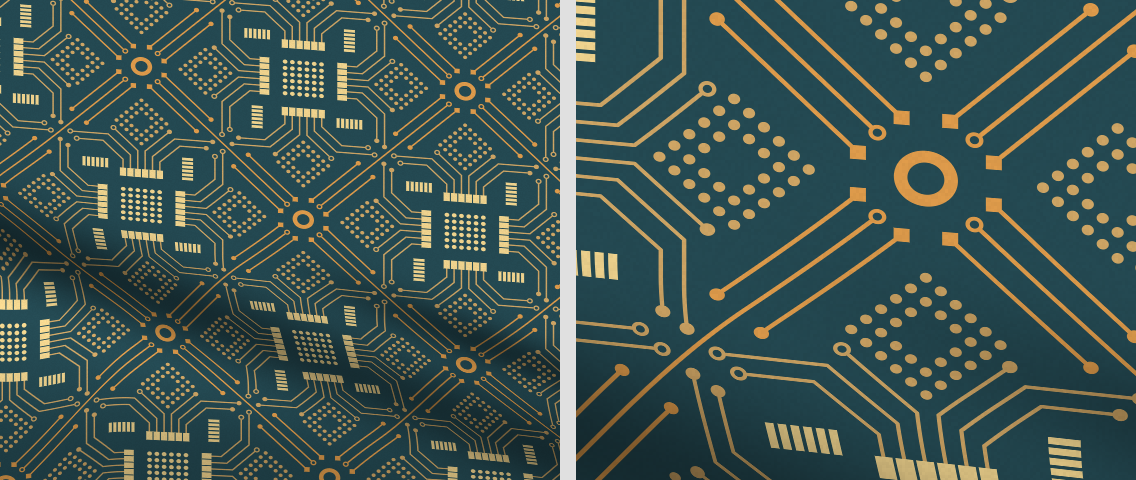
Left, the full canvas; right, a detail of the centre.
A Shadertoy shader for this pattern:

```glsl
float hash(vec2 p) {
    return fract(sin(dot(p, vec2(12.9898, 78.233))) * 43758.5453);
}

float segment(vec2 p, vec2 a, vec2 b) {
    vec2 pa = p - a, ba = b - a;
    return length(pa - ba * clamp(dot(pa, ba) / dot(ba, ba), 0.0, 1.0));
}

float box(vec2 p, vec2 halfSize) {
    vec2 d = abs(p) - halfSize;
    return length(max(d, 0.0)) + min(max(d.x, d.y), 0.0);
}

// Nearest centre in a row of six, in units of the spacing
vec2 nearestOfSix(vec2 q) {
    return clamp(floor(q) + 0.5, -2.5, 2.5);
}

float dotGrid(vec2 p, float spacing, float radius, bool hollow) {
    vec2 q = p / spacing;
    vec2 c = nearestOfSix(q);
    if (hollow && max(abs(c.x), abs(c.y)) < 1.0) return 1.0;
    return length(q - c) * spacing - radius;
}

// Ends a trace in an open via or a solid dot
float addTerminal(float trace, vec2 p, bool open) {
    float r = length(p);
    if (open) return min(max(trace, 0.014 - r), abs(r - 0.014) - 0.0045);
    return min(trace, r - 0.016);
}

float chipTraces(vec2 p, bool open) {
    float d = 1.0;
    for (int i = 0; i < 3; i++) {
        float k = float(i);
        float pinY = 0.0228 + 0.0455 * k;
        vec2 bend = vec2(0.40 - 0.035 * k, pinY);
        vec2 corner = vec2(0.55 - 0.048 * k, 0.0);
        corner.y = pinY + corner.x - bend.x;
        vec2 tip = corner;
        float trace = min(segment(p, vec2(0.24, pinY), bend), segment(p, bend, corner));
        if (i > 0) {
            tip.y = 0.48 - 0.04 * k;
            trace = min(trace, segment(p, corner, tip));
        }
        d = min(d, addTerminal(trace - 0.0046, p - tip, open));
    }
    return d;
}

float fill(float d, float pixel) {
    return clamp(0.5 - d / pixel, 0.0, 1.0);
}

// Cloth coordinates: sheared lattice, shifted and squeezed across the fold
vec2 drape(vec2 s, float across) {
    vec2 w = s;
    w.x -= 0.047 * smoothstep(0.30, 0.52, across);
    w.y += 0.045 * (0.6 + 0.7 * s.x) * smoothstep(0.195, 0.586, across);
    w.y -= 0.039 * (1.0 - smoothstep(0.0, 0.234, s.x)) * smoothstep(0.39, 0.625, s.y);
    w.y -= 0.077 * (s.x - 0.2526);
    return (w - vec2(0.2526, 0.1185)) / vec2(0.289, -0.2513);
}

void mainImage(out vec4 fragColor, in vec2 fragCoord) {
    vec2 s = vec2(fragCoord.x, iResolution.y - fragCoord.y) / iResolution.x;
    float across = s.y - 0.39 * s.x;
    float pixel = 1.0 / (0.289 * iResolution.x);

    // Diamond cells: a chip in the middle, a ring at each corner
    vec2 g = drape(s, across);
    vec2 diagonal = mod(vec2(g.x + g.y, g.x - g.y), 2.0) - 1.0;
    vec2 cell = 0.5 * vec2(diagonal.x + diagonal.y, diagonal.x - diagonal.y);
    vec2 quarter = abs(cell);
    bool swapped = quarter.y > quarter.x;
    bool mirrored = cell.x * cell.y < 0.0;
    vec2 p = swapped ? quarter.yx : quarter;

    // Chip contacts, edge pins and corner combs
    float pads = dotGrid(p, 0.045, 0.0145, false);
    float pinY = p.y - 0.0455 * nearestOfSix(p / 0.0455).y;
    pads = min(pads, box(vec2(p.x - 0.24, pinY), vec2(0.03, 0.0195)));
    vec2 comb = quarter - vec2(0.285, 0.295);
    if (!mirrored) comb = comb.yx;
    comb.x -= 0.028 * nearestOfSix(comb / 0.028).x;
    pads = min(pads, box(comb, vec2(0.0095, 0.034)));

    // Traces and dotted diamonds
    float traces = chipTraces(p, swapped == mirrored);
    vec2 array = p - vec2(0.605, 0.0);
    array = vec2(array.x + array.y, array.x - array.y) * 0.7071;
    traces = min(traces, dotGrid(array, 0.0435, 0.0125, true));

    // Ring with its square pads and diagonal lines
    float link = segment(p, vec2(0.9, 0.1), vec2(0.5)) - 0.005;
    float ring = addTerminal(link, p - vec2(0.9, 0.1), true);
    float spoke = segment(p, vec2(0.86, 0.05), vec2(0.57, 0.34)) - 0.005;
    ring = min(ring, addTerminal(spoke, p - vec2(0.57, 0.34), false));
    ring = min(ring, box(p - vec2(0.86, 0.05), vec2(0.0165)));
    ring = min(ring, abs(length(p - vec2(1.0, 0.0)) - 0.052) - 0.014);

    vec3 color = vec3(0.14, 0.285, 0.32);
    color = mix(color, vec3(0.80, 0.64, 0.39), fill(traces, pixel));
    color = mix(color, vec3(0.86, 0.60, 0.29), fill(ring, pixel));
    color = mix(color, vec3(0.93, 0.82, 0.55), fill(pads, pixel));

    // Soft folds and fine cloth grain
    float mainFold = exp(-pow((across - 0.42) / 0.065, 2.0)) * (1.0 - 0.35 * s.x);
    float sideFold = exp(-pow((across - 0.276) / 0.04, 2.0)) * smoothstep(0.4, 0.85, s.x);
    float crest = exp(-pow((across - 0.54) / 0.05, 2.0));
    float shade = 1.0 - 0.48 * mainFold - 0.42 * sideFold + 0.06 * crest;
    shade *= 1.0 - 0.2 * smoothstep(0.62, 0.85, s.y);
    shade *= 0.98 + 0.04 * hash(floor(s * 512.0));
    fragColor = vec4(color * shade, 1.0);
}
```
